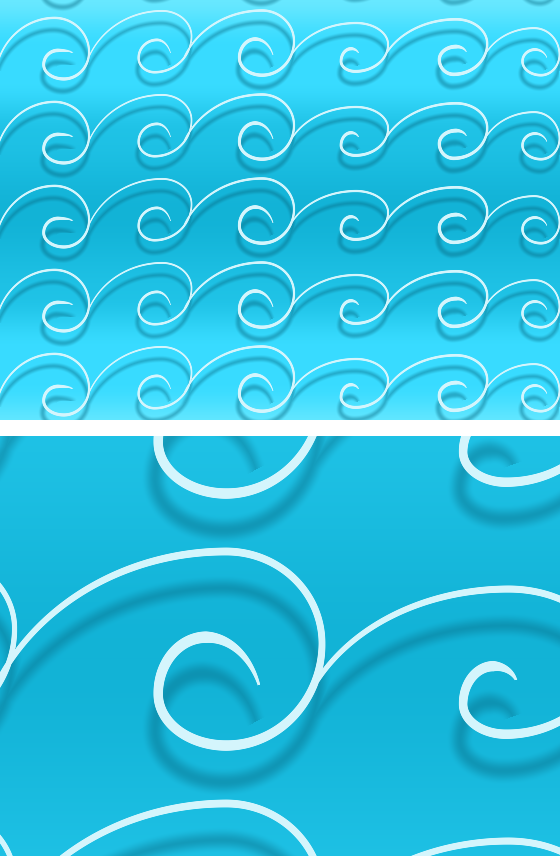
Top, the full canvas; bottom, a detail of the centre.
Write a Shadertoy shader that draws this pattern.

```glsl
// Rows of thin curling waves with soft drop shadows on a banded blue ground.
// Each wave is a chain of elliptic arcs joined where the line runs level or
// upright; six differing waves make a row, and fract stacks the rows.

const float ROWS = 5.0;
const int WAVES = 6;
const float PERIOD = 6.667;      // row length, in row heights
const float QUARTER = 1.5708;    // sweep of a full quarter arc
const float PARTIAL = 1.19;      // sweep of the open ramp and tip arcs
const float FOOT_Y = 0.69;       // where a ramp leaves the wave before it

const vec3 DEEP   = vec3(0.07, 0.70, 0.84);
const vec3 MID    = vec3(0.12, 0.76, 0.90);
const vec3 BRIGHT = vec3(0.22, 0.86, 1.00);
const vec3 PALE   = vec3(0.41, 0.91, 1.00);
const vec3 SHADE  = vec3(0.02, 0.40, 0.50);
const vec3 LINE   = vec3(0.83, 0.96, 0.99);

// Wave proportions in row heights, y measured down from the top of the row.
// Crest: top point, rightmost point.
const vec4 CREST[WAVES] = vec4[WAVES](
    vec4(0.65, 0.213, 1.06, 0.62), vec4(1.93, 0.130, 2.28, 0.43),
    vec4(3.12, 0.125, 3.50, 0.49), vec4(4.24, 0.274, 4.62, 0.53),
    vec4(5.43, 0.230, 5.80, 0.52), vec4(6.36, 0.335, 6.66, 0.65));
// Bowl: bottom point, leftmost point.
const vec4 BOWL[WAVES] = vec4[WAVES](
    vec4(0.76, 0.940, 0.52, 0.77), vec4(1.84, 0.860, 1.65, 0.69),
    vec4(3.12, 0.895, 2.85, 0.69), vec4(4.23, 0.850, 4.06, 0.73),
    vec4(5.40, 0.885, 5.23, 0.71), vec4(6.44, 0.895, 6.22, 0.73));
// Hook: inner top point, tip.
const vec4 HOOK[WAVES] = vec4[WAVES](
    vec4(0.69, 0.600, 0.86, 0.628), vec4(1.87, 0.475, 2.03, 0.63),
    vec4(3.04, 0.465, 3.25, 0.655), vec4(4.18, 0.580, 4.27, 0.635),
    vec4(5.43, 0.555, 5.55, 0.615), vec4(6.37, 0.590, 6.51, 0.685));
const float WEIGHT[WAVES] = float[WAVES](1.0, 0.8, 1.05, 0.95, 1.1, 0.85);

// Distance to a tapered elliptic arc that is level at "flat_" and ends at "end".
float arc(vec2 p, vec2 flat_, vec2 end, float sweep, float wFlat, float wEnd) {
    vec2 d = end - flat_;
    vec2 radii = vec2(d.x / sin(sweep), -d.y / (1.0 - cos(sweep)));
    vec2 q = (p - flat_ + vec2(0.0, radii.y)) / radii;
    float t = atan(q.x, q.y) / sweep;
    if (t < -0.001 || t > 1.001) return 1.0;
    float k = length(q);
    float dist = abs(k * (k - 1.0)) / max(length(q / radii), 1e-4);
    return dist - mix(wFlat, wEnd, clamp(t, 0.0, 1.0));
}

// Point on the falling front of a wave where the next ramp begins.
vec2 rampFoot(vec4 crest, vec4 bowl) {
    float h = (FOOT_Y - crest.w) / (bowl.y - crest.w);
    return vec2(mix(bowl.x, crest.z, sqrt(1.0 - h * h)), FOOT_Y);
}

// One wave: ramp, crest, front, bowl, back and hook.
float wave(vec2 p, vec2 foot, vec4 crest, vec4 bowl, vec4 hook, float weight) {
    float d = arc(p, crest.xy, foot, PARTIAL, 0.015 * weight, 0.010 * weight);
    d = min(d, arc(p, crest.xy, crest.zw, QUARTER, 0.015 * weight, 0.013 * weight));
    d = min(d, arc(p, bowl.xy, crest.zw, QUARTER, 0.020 * weight, 0.013 * weight));
    d = min(d, arc(p, bowl.xy, bowl.zw, QUARTER, 0.020 * weight, 0.018 * weight));
    d = min(d, arc(p, hook.xy, bowl.zw, QUARTER, 0.022 * weight, 0.018 * weight));
    return min(d, arc(p, hook.xy, hook.zw, PARTIAL, 0.022 * weight, 0.005 * weight));
}

// Signed distance to the repeated rows of waves.
float waveRows(vec2 p) {
    p = vec2(mod(p.x, PERIOD), fract(p.y));
    float d = 1.0;
    vec2 foot = rampFoot(CREST[WAVES - 1], BOWL[WAVES - 1]) - vec2(PERIOD, 0.0);
    for (int i = 0; i < WAVES; i++) {
        d = min(d, wave(p, foot, CREST[i], BOWL[i], HOOK[i], WEIGHT[i]));
        foot = rampFoot(CREST[i], BOWL[i]);
    }
    return d;
}

// Vertical ground: deep in the middle, bright bands, pale outer edges.
vec3 ground(float height) {
    float e = abs(height - 0.49);
    vec3 c = mix(DEEP, MID, smoothstep(0.0, 0.20, e));
    c = mix(c, BRIGHT, smoothstep(0.19, 0.32, e));
    return mix(c, PALE, smoothstep(0.40, 0.52, e));
}

void mainImage(out vec4 fragColor, in vec2 fragCoord) {
    vec2 uv = fragCoord / iResolution.y;
    vec2 p = vec2(uv.x, 1.0 - uv.y) * ROWS;
    float pixel = ROWS / iResolution.y;

    vec3 color = ground(uv.y);

    // Soft shadow below the lines
    float shadow = waveRows(p - vec2(-0.012, 0.145));
    color = mix(color, SHADE, 0.42 * (1.0 - smoothstep(-0.02, 0.038, shadow)));

    // Lines
    float line = waveRows(p);
    color = mix(color, LINE, 1.0 - smoothstep(-0.5 * pixel, 0.5 * pixel, line));

    fragColor = vec4(color, 1.0);
}
```
